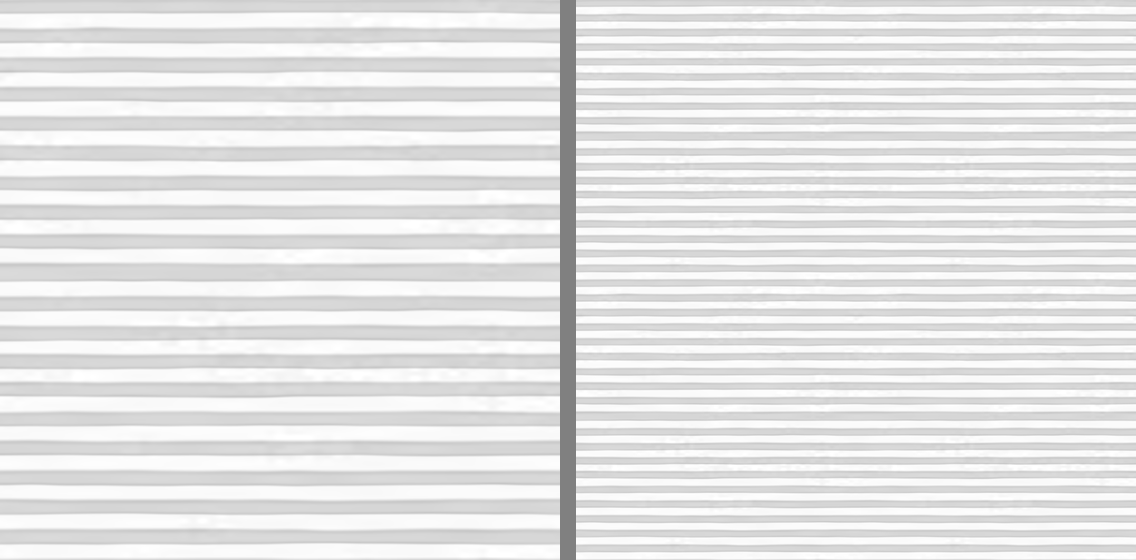
Left: one tile. Right: repeated 2 by 2.
A Shadertoy shader for this texture:

```glsl
// Nineteen soft grey horizontal bands on near-white, like ribbed paper.
// Each band has darker rims, a slightly wavering outline and faint smudges;
// one band is thicker and pushes down those below. All noise wraps.

float hash(vec2 p) {
    vec3 q = fract(vec3(p.xyx) * vec3(0.1031, 0.1030, 0.0973));
    q += dot(q, q.yzx + 33.33);
    return fract((q.x + q.y) * q.z);
}

// Value noise with a whole number of cells across the canvas
float wrapNoise(vec2 uv, vec2 cells) {
    vec2 p = uv * cells, i = floor(p), f = fract(p);
    f = f * f * (3.0 - 2.0 * f);
    vec2 a = mod(i, cells), b = mod(i + 1.0, cells), seed = cells * 1.7;
    return mix(mix(hash(a + seed), hash(vec2(b.x, a.y) + seed), f.x),
               mix(hash(vec2(a.x, b.y) + seed), hash(b + seed), f.x), f.y);
}

float bump(float x, float width) {
    return exp(-x * x / (width * width));
}

void mainImage(out vec4 fragColor, in vec2 fragCoord) {
    vec2 uv = fragCoord / iResolution.xy;
    float y = uv.y * 19.0 - 0.3;
    float row = mod(floor(y), 19.0);

    // Thick band at row 9, with the spacing below it recovering gradually
    float thick = 1.0 - step(0.5, abs(row - 9.0));
    float shift = -0.1 * smoothstep(3.5, 8.0, row) * step(row, 8.5) - 0.03 * thick;
    shift += 0.025 * (hash(vec2(row, 7.0)) - 0.5);
    float halfWidth = 0.262 + 0.06 * thick;

    // Distances inward from the wavering upper and lower edges
    float waver = 0.05 * (wrapNoise(uv, vec2(5.0, 38.0)) - 0.5)
                + 0.025 * (wrapNoise(uv, vec2(17.0, 38.0)) - 0.5);
    float d = fract(y) - 0.5 - shift + waver;
    float upper = halfWidth - d, lower = halfWidth + d;
    float band = smoothstep(-0.06, 0.08, upper) * smoothstep(-0.045, 0.045, lower);

    // Broad upper rim, thin lower rim, both of patchy strength
    float patchUpper = wrapNoise(uv, vec2(7.0, 19.0));
    float patchLower = wrapNoise(uv, vec2(9.0, 19.0));
    float rims = 0.05 * bump(upper - 0.09, 0.07) * mix(0.5, 1.1, patchUpper)
               + 0.065 * bump(lower - 0.05, 0.045) * mix(0.3, 1.1, patchLower);

    // Long streaks, plus fine smudges gathered in scattered places
    float streak = wrapNoise(uv, vec2(12.0, 76.0)) - 0.5;
    float smudge = (wrapNoise(uv, vec2(58.0, 114.0)) - 0.5)
                 * smoothstep(0.5, 0.9, wrapNoise(uv, vec2(8.0, 15.0)));

    float grey = 0.845 - rims + 0.022 * streak + 0.035 * smudge;
    float white = 0.983 + 0.02 * streak + 0.05 * smudge;
    fragColor = vec4(vec3(clamp(mix(white, grey, band), 0.0, 1.0)), 1.0);
}
```
